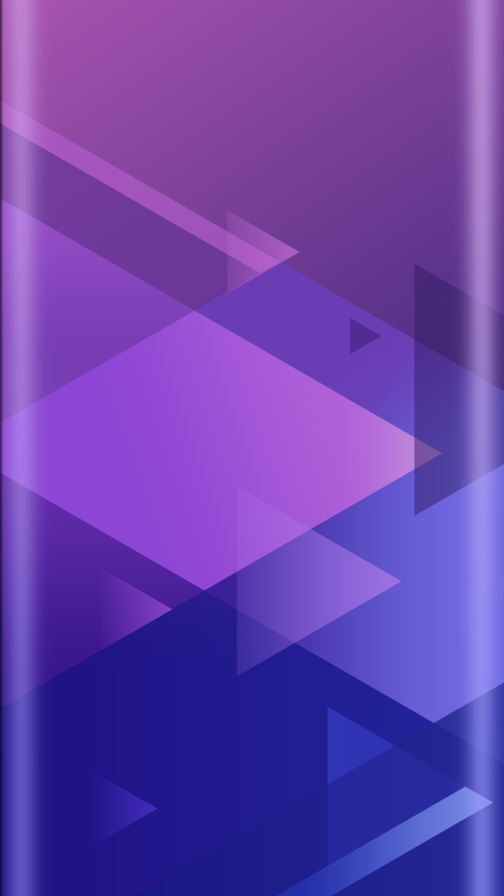
Give the GLSL for this background, as a Shadertoy shader.

```glsl
// Translucent violet and blue triangles between two glowing vertical rims.

const float SLOPE = 0.577; // every slanted edge lies at 30 degrees

// Antialiased step: 1 where d is positive
float edge(float d) {
    float soft = 14.0 / iResolution.y;
    return smoothstep(-soft, soft, d);
}

// Mask of a triangle pointing right, with an upright left side
float triangle(vec2 p, vec2 tip, float left) {
    float slanted = (tip.x - p.x) * SLOPE - abs(p.y - tip.y);
    return edge(slanted) * edge(p.x - left);
}

// Blends in a triangle whose opacity grows from its left side to its tip
vec3 glowTriangle(vec3 base, vec2 p, vec2 tip, float left, vec3 tint, vec2 opacity) {
    float along = clamp((p.x - left) / (tip.x - left), 0.0, 1.0);
    return mix(base, tint, triangle(p, tip, left) * mix(opacity.x, opacity.y, along));
}

// Soft vertical light
float rim(float x, float center, float width) {
    float d = (x - center) / width;
    return exp(-d * d);
}

void mainImage(out vec4 fragColor, in vec2 fragCoord) {
    // Canvas is 9 by 16 units, y runs downwards
    vec2 uv = fragCoord / iResolution.xy;
    vec2 p = vec2(uv.x, 1.0 - uv.y) * vec2(9.0, 16.0);
    float falling = p.y - SLOPE * p.x;
    float rising = p.y + SLOPE * p.x;

    // Backdrop: pink to plum, then navy
    vec3 plum = mix(vec3(0.66, 0.33, 0.69), vec3(0.34, 0.19, 0.53),
                    clamp(p.x * 0.06 + p.y * 0.09, 0.0, 1.0));
    vec3 navy = mix(vec3(0.13, 0.06, 0.51), vec3(0.13, 0.15, 0.62), uv.x);
    vec3 color = mix(plum, navy, smoothstep(6.0, 12.0, p.y));

    // Wide falling strip, bluer towards the lower right
    float belowTop = edge(falling - 1.79);
    float aboveBottom = edge(8.44 - falling);
    float leftCorner = edge(7.55 - rising);
    vec3 lowerStrip = mix(vec3(0.22, 0.12, 0.59), vec3(0.43, 0.40, 0.87),
                          smoothstep(3.5, 8.5, p.x));
    vec3 strip = mix(vec3(0.42, 0.24, 0.71), lowerStrip, smoothstep(10.0, 13.0, rising));
    color = mix(color, strip, belowTop * aboveBottom * (1.0 - leftCorner));

    // Thin pink ribbon and the shade beneath it
    color = mix(color, vec3(0.41, 0.21, 0.61), leftCorner * edge(falling - 2.2) * 0.7);
    float ribbon = belowTop * edge(2.2 - falling) * leftCorner;
    color = mix(color, vec3(0.69, 0.36, 0.79), ribbon * 0.7);

    // Large bright triangle, darker in its two outer corners
    vec3 bright = mix(vec3(0.55, 0.27, 0.83), vec3(0.69, 0.38, 0.85),
                      smoothstep(3.0, 10.0, p.x * 1.4 - p.y * 0.5 + 4.5));
    bright = mix(bright, vec3(0.76, 0.56, 0.86), smoothstep(6.0, 8.0, p.x));
    vec3 topCorner = mix(vec3(0.58, 0.30, 0.78), vec3(0.47, 0.24, 0.70),
                         smoothstep(3.5, 6.5, p.y));
    vec3 lowCorner = mix(vec3(0.38, 0.17, 0.66), vec3(0.22, 0.09, 0.55),
                         smoothstep(8.5, 12.3, p.y));
    bright = mix(bright, topCorner, leftCorner);
    bright = mix(lowCorner, bright, aboveBottom);
    color = mix(color, bright, edge(falling - 3.54) * edge(12.65 - rising));

    // Shadow bands and the light bar at the lower right
    float inShadow = edge(rising - 17.38);
    vec3 shadow = mix(vec3(0.08, 0.06, 0.50), vec3(0.14, 0.16, 0.58), uv.x);
    color = mix(color, shadow, inShadow * 0.85);
    color = glowTriangle(color, p, vec2(8.81, 14.33), 5.85, vec3(0.24, 0.28, 0.82),
                         vec2(0.55, 0.3) * (1.0 - inShadow * 0.6));
    float bar = edge(rising - 18.84) * edge(19.41 - rising) * edge(falling - 9.25);
    vec3 barTint = mix(vec3(0.14, 0.18, 0.68), vec3(0.50, 0.58, 0.93),
                       smoothstep(5.0, 8.8, p.x));
    color = mix(color, barTint, bar * 0.85);

    // Small glowing triangles
    color = glowTriangle(color, p, vec2(5.35, 4.5), 4.06, vec3(0.76, 0.42, 0.83), vec2(0.2, 0.8));
    color = glowTriangle(color, p, vec2(7.17, 10.38), 4.23, vec3(0.66, 0.46, 0.90), vec2(0.18, 0.85));
    color = glowTriangle(color, p, vec2(3.08, 10.88), 1.8, vec3(0.58, 0.29, 0.83), vec2(0.05, 0.85));
    color = glowTriangle(color, p, vec2(2.81, 14.44), 1.63, vec3(0.29, 0.19, 0.78), vec2(0.0, 0.85));

    // Dark triangles on the right
    color = mix(color, vec3(0.19, 0.11, 0.40), triangle(p, vec2(11.3, 6.96), 7.4) * 0.5);
    color = mix(color, vec3(0.25, 0.13, 0.49), triangle(p, vec2(6.81, 6.0), 6.25) * 0.6);

    // Glowing rims, with a thin dark line on the far left
    vec3 rimTint = mix(vec3(0.85, 0.70, 0.96), vec3(0.62, 0.62, 1.0), smoothstep(0.2, 0.9, 1.0 - uv.y));
    color = mix(color, rimTint, rim(p.x, 0.38, 0.27) * 0.48);
    color = mix(color, rimTint, rim(p.x, 8.6, 0.27) * 0.62);
    color *= mix(0.45, 1.0, smoothstep(0.0, 0.07, p.x));

    fragColor = vec4(color, 1.0);
}
```
